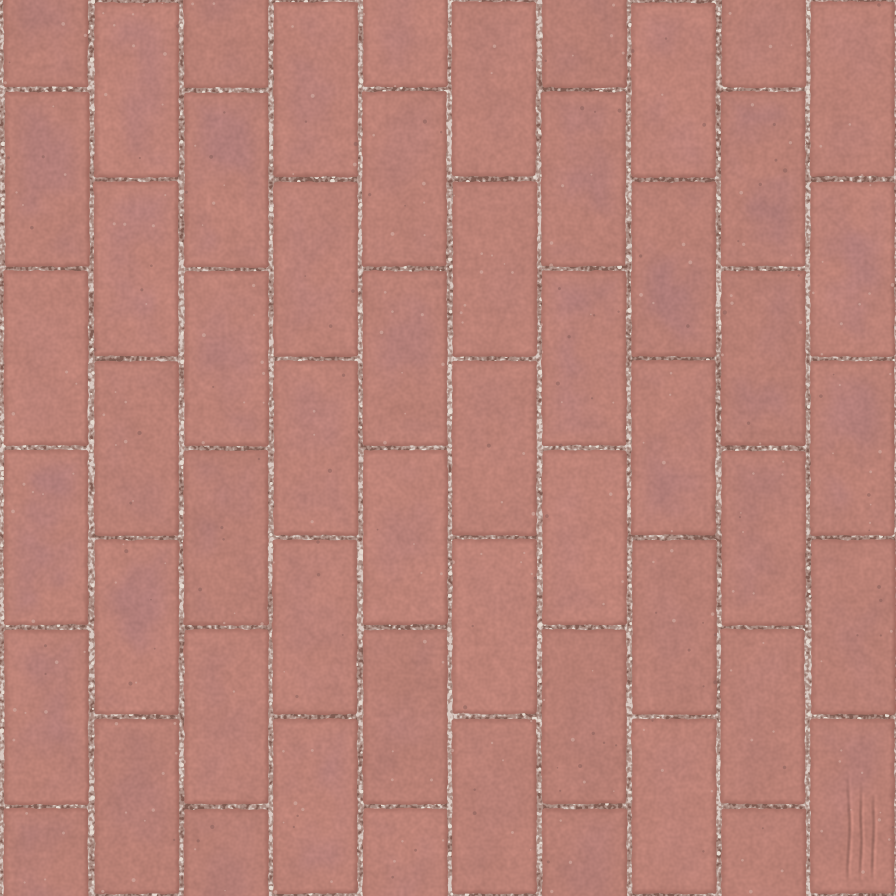
Reproduce this texture procedurally as a WebGL 2 fragment shader.

```glsl
#version 300 es
precision highp float;
// Red clay pavers standing upright in a running bond: ten columns, five per column,
// every other column shifted by half a paver. Rounded-box distances give the joints
// and worn edges; wrapping gradient noise gives mottling, grit and sandy mortar.
uniform vec2 u_resolution;
out vec4 fragColor;

#define COUNT vec2(10.0, 5.0)
#define ORIGIN_X 0.002
#define JOINT 0.0056
#define CORNER 0.003
#define JITTER 0.0016
#define EDGE_WEAR 0.0022
#define BEVEL 0.0065
#define MOTTLE 0.035
#define GRAIN 0.045
#define CLAY vec3(0.735, 0.508, 0.462)
#define MAUVE vec3(0.690, 0.490, 0.480)
#define CLAY_EDGE vec3(0.625, 0.415, 0.375)

const vec3 MORTAR_DARK = vec3(0.50, 0.36, 0.32);
const vec3 MORTAR_MID = vec3(0.67, 0.55, 0.51);
const vec3 MORTAR_LIGHT = vec3(0.85, 0.79, 0.76);

vec2 hash2(vec2 cell) {
    uvec2 v = uvec2(ivec2(cell) + 4096);
    v = v * 1664525u + 1013904223u;
    v.x += v.y * 1664525u;
    v.y += v.x * 1664525u;
    v ^= v >> 16u;
    v.x += v.y * 1664525u;
    v.y += v.x * 1664525u;
    v ^= v >> 16u;
    return vec2(v & 65535u) / 65535.0;
}

float cornerSlope(vec2 cell, vec2 offset, float period) {
    float angle = 6.28318 * hash2(mod(cell, period) + period).x;
    return dot(vec2(cos(angle), sin(angle)), offset);
}

// Gradient noise that wraps over the unit square, about -0.7 to 0.7
float noise(vec2 p, float period) {
    p *= period;
    vec2 i = floor(p), f = p - i, e = vec2(1.0, 0.0);
    vec2 u = f * f * f * (f * (f * 6.0 - 15.0) + 10.0);
    float low = mix(cornerSlope(i, f, period), cornerSlope(i + e, f - e, period), u.x);
    float high = mix(cornerSlope(i + e.yx, f - e.yx, period),
                     cornerSlope(i + 1.0, f - 1.0, period), u.x);
    return mix(low, high, u.y);
}

// Round specks in a random share of the grid cells
float specks(vec2 p, float period, float share, float radius, float blur) {
    vec2 cell = mod(floor(p * period), period);
    vec2 pick = hash2(cell + 700.0);
    vec2 centre = 0.3 + 0.4 * hash2(cell + 1900.0);
    float size = radius * (0.5 + pick.y);
    float dist = length(fract(p * period) - centre);
    float soft = blur * period;
    return step(pick.x, share) * (1.0 - smoothstep(size - soft, size + soft, dist));
}

float roundedBox(vec2 p, vec2 halfSize, float radius) {
    vec2 q = abs(p) - halfSize + radius;
    return length(max(q, 0.0)) + min(max(q.x, q.y), 0.0) - radius;
}

vec3 paverColor(vec2 p, vec2 local, vec2 id, float dist) {
    vec2 tone = hash2(id + 40.0);
    // Mauve firing bloom, strongest near the middle of each paver
    float bloom = smoothstep(0.0, 0.035, -dist) * (0.15 + 0.75 * tone.x);
    bloom *= smoothstep(-0.35, 0.45, noise(p, 14.0) + 0.4 * noise(p, 37.0));
    vec3 color = mix(CLAY, MAUVE, bloom);
    color *= 1.0 + MOTTLE * (tone.y - 0.5 + noise(p, 23.0) + noise(p, 71.0));
    color *= 1.0 + GRAIN * (noise(p, 140.0) + 1.2 * noise(p, 251.0));
    // Bevel, in deeper shade along the right and lower sides
    vec2 side = local / (0.5 / COUNT);
    float shade = 0.55 + 0.3 * smoothstep(0.75, 0.95, side.x)
                + 0.2 * smoothstep(0.85, 0.97, -side.y);
    shade *= 1.0 + 0.5 * noise(p, 60.0);
    return mix(color, CLAY_EDGE, shade * smoothstep(-BEVEL, -0.0005, dist));
}

vec3 mortarColor(vec2 p, float upright, float blur) {
    float sand = noise(p, 190.0) + 0.7 * noise(p, 310.0);
    float level = sand + 0.5 * noise(p, 17.0) + 0.25 * upright - 0.08;
    vec3 color = mix(MORTAR_DARK, MORTAR_MID, smoothstep(-0.5, 0.05, level));
    color = mix(color, MORTAR_LIGHT, smoothstep(0.05, 0.6, level));
    return mix(color, vec3(0.90, 0.86, 0.82), specks(p, 160.0, 0.14, 0.3, blur));
}

// Three scraped grooves on one damaged paver
float scratches(vec2 p) {
    float groove = 0.0;
    for (int i = 0; i < 3; i++) {
        float k = float(i);
        float x = p.x - 0.947 - 0.014 * k - 0.003 * noise(p, 19.0 + k);
        float along = smoothstep(0.01, 0.04, p.y) * (1.0 - smoothstep(0.09, 0.15 - 0.015 * k, p.y));
        groove += along * (smoothstep(0.003, 0.0, abs(x)) - 0.5 * smoothstep(0.003, 0.0, abs(x - 0.003)));
    }
    return groove;
}

void main() {
    vec2 p = gl_FragCoord.xy / u_resolution;
    float blur = 0.7 / min(u_resolution.x, u_resolution.y);

    // Paver layout with half-step columns
    vec2 grid = vec2(p.x - ORIGIN_X, p.y) * COUNT;
    grid.y += 0.5 * mod(floor(grid.x) + 1.0, 2.0);
    vec2 id = mod(floor(grid), COUNT);
    vec2 local = (fract(grid) - 0.5) / COUNT + JITTER * (hash2(id) - 0.5);
    vec2 halfSize = 0.5 / COUNT - 0.5 * JOINT * vec2(1.0, 0.85);
    float dist = roundedBox(local, halfSize, CORNER);
    dist += EDGE_WEAR * (0.5 * noise(p, 45.0) + 0.6 * noise(p, 130.0));

    vec3 paver = paverColor(p, local, id, dist);
    paver *= 1.0 - 0.16 * scratches(p);
    paver = mix(paver, vec3(0.82, 0.68, 0.64), 0.6 * specks(p, 90.0, 0.035, 0.13, blur));
    paver = mix(paver, vec3(0.52, 0.37, 0.35), 0.5 * specks(p + 0.37, 75.0, 0.02, 0.12, blur));
    float upright = step(halfSize.x - 0.001, abs(local.x));
    vec3 mortar = mortarColor(p, upright, blur);
    fragColor = vec4(mix(paver, mortar, smoothstep(-blur, blur, dist)), 1.0);
}
```
